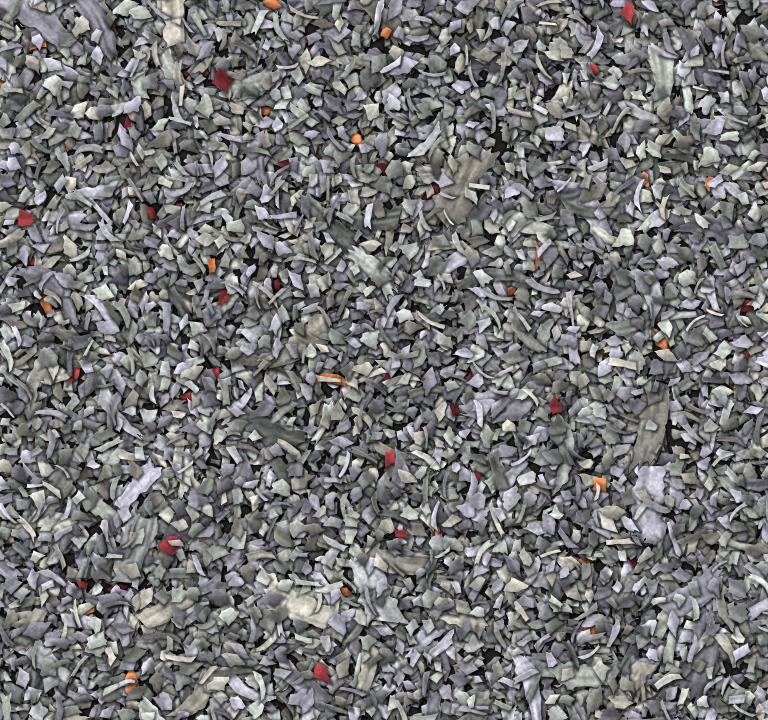
This texture is drawn by a Shadertoy shader. Its source:

```glsl
#define BASE_DARK 0.40
#define BASE_LIGHT 0.84
#define SHADOW 0.62
#define SHADOW_WIDTH 0.006
#define FIBRE_CONTRAST 0.40
#define FIBRE_DENSITY 230.0
#define SPECKLE 0.16
#define ACCENT_SHARE 0.010
#define LIGHT vec2(-0.55, 0.83)

vec4 hash4(vec3 p) {
    vec4 q = fract(p.xyzx * vec4(0.1031, 0.1030, 0.0973, 0.1099));
    q += dot(q, q.wzxy + 33.33);
    return fract((q.xxyz + q.yzzw) * q.zywx);
}

float noise(vec2 p) {
    vec2 i = floor(p), f = fract(p);
    f = f * f * (3.0 - 2.0 * f);
    float low = mix(hash4(vec3(i, 0.0)).x, hash4(vec3(i + vec2(1, 0), 0.0)).x, f.x);
    float high = mix(hash4(vec3(i + vec2(0, 1), 0.0)).x, hash4(vec3(i + 1.0, 0.0)).x, f.x);
    return mix(low, high, f.y);
}

// Tapered slab with slanted, splintered ends and one corner cut off
float pieceDistance(vec2 q, vec2 extent, vec4 h) {
    float along = clamp(q.x / extent.x, -1.0, 1.0);
    float ragged = noise(vec2(q.y * 260.0, h.x * 90.0)) - 0.5;
    float wavy = noise(vec2(q.x * 110.0, h.y * 90.0 + sign(q.y) * 7.0)) - 0.5;
    vec2 cutNormal = normalize(h.zw - 0.5 + 0.001);
    float cut = dot(q, cutNormal) - mix(extent.y, extent.x, abs(cutNormal.x)) * 0.75;
    q.x += q.y * (h.x - 0.5) * 1.6;
    extent.x *= 1.0 + 0.35 * ragged;
    extent.y *= (1.0 - 0.55 * h.y * (0.5 + 0.5 * along)) * (1.0 + 0.5 * wavy);
    vec2 edge = abs(q) - extent;
    return max(max(edge.x, edge.y), cut);
}

// Surface colour: tone, wood fibres, tilt towards the light, tint
vec3 pieceColor(vec2 q, vec2 extent, float tilt, float woody, vec4 h, vec4 k) {
    float tone = mix(BASE_DARK, BASE_LIGHT, h.z);
    vec2 strand = q * vec2(28.0, FIBRE_DENSITY) + k.xy * 80.0;
    float fibre = 0.65 * noise(strand) + 0.35 * noise(strand * vec2(2.3, 0.45) + 17.0) - 0.5;
    float facet = smoothstep(-0.15, 0.15, dot(q / extent, k.zw - 0.5)) - 0.5;
    tone += FIBRE_CONTRAST * woody * fibre;
    tone += (1.0 - woody) * 0.15 * facet + 0.09 * tilt;

    vec3 violet = vec3(0.98, 0.97, 1.05);
    vec3 green = vec3(0.98, 1.015, 0.97);
    vec3 straw = vec3(1.03, 1.0, 0.94);
    vec3 tint = mix(violet, green, smoothstep(0.25, 0.6, k.x));
    tint = mix(tint, straw, smoothstep(0.65, 0.95, k.x) + 0.3 * woody * max(fibre, 0.0));
    if (k.y < ACCENT_SHARE * (1.0 - 0.6 * woody)) {
        tint = mix(vec3(0.85, 0.34, 0.36), vec3(1.35, 0.82, 0.55), step(0.55, k.z));
    }
    return tone * tint;
}

// Lays one jittered layer of pieces and their shadows over the colour
void scatter(inout vec3 color, vec2 p, float size, float aspect, float density, float seed) {
    float blur = 0.7 / iResolution.y;
    float woody = 1.0 - smoothstep(0.4, 0.7, aspect);
    p += seed * vec2(3.17, 1.73);
    vec2 home = floor(p / size);
    for (int j = -1; j <= 1; j++)
    for (int i = -1; i <= 1; i++) {
        vec2 cell = home + vec2(i, j);
        vec4 h = hash4(vec3(cell, seed));
        vec4 k = hash4(vec3(cell + 41.0, seed + 13.0));
        vec4 g = hash4(vec3(cell + 97.0, seed + 29.0));
        if (g.x > density) continue;

        vec2 offset = p - (cell + 0.5 + 0.7 * (h.xy - 0.5)) * size;
        vec2 extent = size * mix(0.35, 0.65, g.y) * vec2(1.0, aspect * mix(0.6, 1.4, g.z));
        if (length(offset) > length(extent) * 1.3 + SHADOW_WIDTH) continue;

        float angle = 6.2832 * g.w;
        vec2 axis = vec2(cos(angle), sin(angle));
        vec2 q = vec2(dot(offset, axis), dot(offset, vec2(-axis.y, axis.x)));
        q.y += woody * (k.w - 0.5) * 0.5 * q.x * q.x / extent.x;
        float d = pieceDistance(q, extent, k);

        float side = dot(offset, LIGHT) / (length(offset) + 0.0001);
        float shade = SHADOW * (0.6 - 0.4 * side);
        color *= 1.0 - shade * (1.0 - smoothstep(0.0, SHADOW_WIDTH, d));
        if (d < blur) {
            float tilt = side * smoothstep(-0.5 * extent.y, 0.0, d);
            vec3 surface = pieceColor(q, extent, tilt, woody, h, k);
            color = mix(color, surface, 1.0 - smoothstep(-blur, blur, d));
        }
    }
}

void mainImage(out vec4 fragColor, in vec2 fragCoord) {
    vec2 p = fragCoord / iResolution.y;
    vec3 color = vec3(0.15, 0.14, 0.14);

    // Alternating grit and splinters, from the bottom up
    scatter(color, p, 0.024, 0.75, 1.00, 1.0);
    scatter(color, p, 0.036, 0.28, 1.00, 2.0);
    scatter(color, p, 0.020, 0.75, 0.80, 3.0);
    scatter(color, p, 0.052, 0.26, 0.75, 4.0);
    scatter(color, p, 0.021, 0.75, 0.55, 5.0);
    scatter(color, p, 0.092, 0.34, 0.50, 6.0);
    scatter(color, p, 0.046, 0.22, 0.45, 7.0);
    scatter(color, p, 0.020, 0.80, 0.40, 8.0);
    scatter(color, p, 0.034, 0.20, 0.30, 9.0);

    // Mineral speckle
    float speckle = 0.6 * noise(p * 330.0) + 0.4 * noise(p * 170.0 + 51.0) - 0.5;
    color *= 1.0 + 2.0 * SPECKLE * speckle;
    fragColor = vec4(clamp(color, 0.0, 1.0), 1.0);
}
```
